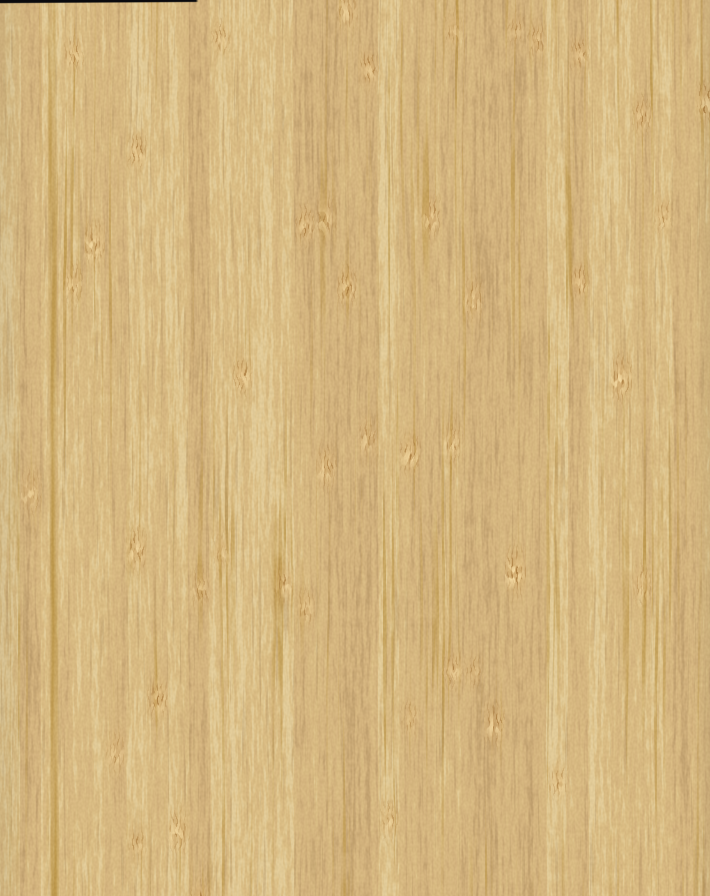
Write a WebGL 1 fragment shader that draws this texture.

```glsl
precision highp float;
uniform vec2 u_resolution;

const vec3 TAN = vec3(0.826, 0.698, 0.490);
const vec3 STRAW = vec3(0.864, 0.754, 0.524);
const vec3 CREAM = vec3(0.888, 0.802, 0.608);
const vec3 AMBER = vec3(0.740, 0.595, 0.300);
const vec3 UMBER = vec3(0.700, 0.575, 0.390);
const vec3 BARK = vec3(0.620, 0.430, 0.190);
const vec3 BLUSH = vec3(0.830, 0.665, 0.420);
const vec3 IVORY = vec3(0.980, 0.885, 0.670);

const float STRIP_WIDTH = 0.0235;
const float NODE_SPACING = 0.5;

float hash(vec2 p) {
  vec3 q = fract(vec3(p.xyx) * 0.1031);
  q += dot(q, q.yzx + 33.33);
  return fract((q.x + q.y) * q.z);
}

float cornerSlope(vec2 cell, vec2 offset) {
  float angle = 6.2832 * hash(cell);
  return dot(vec2(cos(angle), sin(angle)), offset);
}

float gradientNoise(vec2 p) {
  vec2 i = floor(p);
  vec2 f = p - i;
  vec2 u = f * f * f * (f * (f * 6.0 - 15.0) + 10.0);
  vec2 e = vec2(1.0, 0.0);
  float low = mix(cornerSlope(i, f), cornerSlope(i + e.xy, f - e.xy), u.x);
  float high = mix(cornerSlope(i + e.yx, f - e.yx), cornerSlope(i + e.xx, f - e.xx), u.x);
  return mix(low, high, u.y);
}

// Noise drawn out along the stalk, shifted by a seed
float fiber(vec2 p, float across, float along, float seed) {
  return gradientNoise(p * vec2(across, along) + seed * vec2(1.0, 1.37));
}

float blob(vec2 q, vec2 radius) {
  q /= radius;
  return exp(-dot(q, q));
}

float band(float distance, float inner, float outer) {
  return 1.0 - smoothstep(inner, outer, distance);
}

// Random value per strip, blended over each narrow joint
float stripValue(float s, float seed) {
  float id = floor(s);
  float joint = smoothstep(0.93, 1.0, fract(s));
  return mix(hash(vec2(id, seed)), hash(vec2(id + 1.0, seed)), joint);
}

// xy: offset from the nearest node, z: its strength, w: its seed
vec4 nearestNode(vec2 p) {
  float s = p.x / STRIP_WIDTH;
  float id = floor(s);
  float t = p.y / NODE_SPACING + 7.0 * hash(vec2(id, 5.0));
  vec2 cell = vec2(id, floor(t) + 20.0);
  float center = mix(0.2, 0.8, hash(cell + 3.0));
  float present = step(hash(cell + 41.0), 0.6);
  float strength = present * mix(0.5, 1.0, hash(cell + 67.0));
  vec2 q = vec2((fract(s) - 0.5) * STRIP_WIDTH, (fract(t) - center) * NODE_SPACING);
  return vec4(q, strength, hash(cell + 89.0));
}

vec3 bambooGrain(vec2 p, float tail) {
  float broad = fiber(p, 60.0, 1.6, 11.0);
  float medium = fiber(p, 140.0, 4.0, 37.0);
  float fine = fiber(p, 225.0, 9.0, 71.0);
  float hair = fiber(p, 310.0, 26.0, 29.0);
  float fleck = fiber(p, 350.0, 75.0, 43.0);
  float tone = mix(0.05, 0.9, stripValue(p.x / STRIP_WIDTH, 1.0));
  tone += 0.4 * broad + 0.5 * medium + 0.5 * fine + 0.5 * hair + 0.55 * fleck;
  vec3 color = mix(TAN, STRAW, clamp(tone, 0.0, 1.0));
  color = mix(color, CREAM, 0.85 * smoothstep(0.65, 1.2, tone));
  color = mix(color, UMBER, 0.5 * (1.0 - smoothstep(-0.5, 0.15, tone)));

  // Hairline veins that fade in and out, gathered in bundles and around nodes
  float bundle = smoothstep(-0.15, 0.35, fiber(p, 38.0, 2.0, 97.0));
  float broken = smoothstep(-0.35, 0.15, fiber(p, 160.0, 22.0, 83.0));
  float vein = smoothstep(0.1, 0.36, fiber(p, 215.0, 2.6, 53.0));
  float thread = smoothstep(0.15, 0.4, fiber(p, 270.0, 7.0, 17.0));
  float veinStrength = min(0.7 * bundle + 0.8 * tail, 0.9) * mix(0.45, 1.0, broken);
  color = mix(color, AMBER, vein * veinStrength);
  return mix(color, UMBER, 0.35 * thread * broken);
}

vec3 paintNode(vec3 color, vec2 q, float strength, float seed) {
  float size = mix(0.85, 1.15, seed);
  float ripple = gradientNoise(q * vec2(80.0, 100.0) + seed * 90.0);
  float flake = gradientNoise(q * vec2(190.0, 80.0) + seed * 50.0 + 9.0);
  float body = strength * blob(q, size * vec2(0.0100, 0.019));
  float ridge = smoothstep(0.2, 0.85, sin(q.x * 1300.0 + ripple * 5.0 + seed * 6.3));
  float broken = smoothstep(-0.25, 0.15, gradientNoise(q * vec2(230.0, 80.0) + seed * 30.0));
  vec2 chipOffset = vec2(0.006 * (seed - 0.5), 0.004);
  float chip = blob(q + chipOffset, size * vec2(0.0085, 0.011)) * smoothstep(-0.12, 0.1, flake);
  color = mix(color, BLUSH, 0.7 * body);
  color = mix(color, BARK, 0.8 * ridge * broken * body);
  return mix(color, IVORY, strength * chip * mix(0.55, 1.0, seed));
}

void main() {
  vec2 p = gl_FragCoord.xy / u_resolution.y;
  float right = u_resolution.x / u_resolution.y;
  vec4 node = nearestNode(p);

  // Fibers sway slightly and bend outward around each node
  float bulge = node.z * blob(node.xy, vec2(0.009, 0.018));
  float sway = 0.003 * gradientNoise(p * vec2(5.0, 4.0));
  vec2 bent = p + vec2(sway - node.x * 0.4 * bulge, 0.0);
  float tail = node.z * blob(node.xy, vec2(0.010, 0.05));
  vec3 color = bambooGrain(bent, tail);

  // One dark golden seam near the left side
  float seam = band(abs(p.x - 0.061 + 0.003 * p.y), 0.002, 0.006);
  float seamGrain = 0.7 + 0.9 * fiber(p, 230.0, 6.0, 23.0);
  color = mix(color, AMBER, clamp(seam * seamGrain * mix(1.1, 0.65, p.y), 0.0, 1.0));

  color = paintNode(color, node.xy, node.z, node.w);

  // Surface grain and slight shading at the sides
  color += 0.035 * gradientNoise(p * vec2(390.0, 270.0));
  float sideShade = band(p.x, 0.0, 0.04) + smoothstep(right - 0.02, right, p.x);
  color *= 1.0 - 0.05 * sideShade;

  // Narrow shadow along the upper left edge
  float shadowDepth = 0.0035 - 0.006 * p.x;
  float shadow = smoothstep(-0.001, 0.001, p.y - 1.0 + shadowDepth);
  shadow *= band(p.x, 0.218, 0.222);
  color = mix(color, vec3(0.04, 0.04, 0.05), shadow);
  gl_FragColor = vec4(color, 1.0);
}
```
